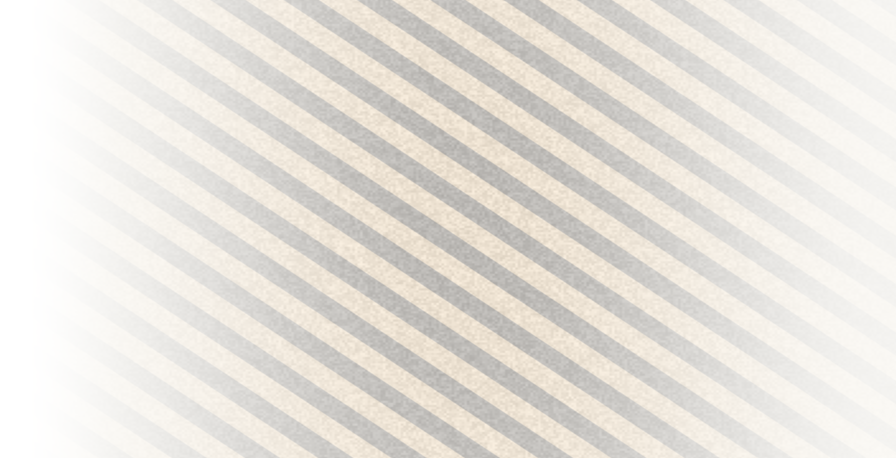
Write a Shadertoy shader that draws this pattern.

```glsl
// Grainy diagonal grey and cream stripes fading to white at the sides

float hash(vec2 p) {
    vec3 q = fract(vec3(p.xyx) * 0.1031);
    q += dot(q, q.yzx + 33.33);
    return fract((q.x + q.y) * q.z);
}

float valueNoise(vec2 p) {
    vec2 cell = floor(p);
    vec2 f = fract(p);
    f = f * f * (3.0 - 2.0 * f);
    float low = mix(hash(cell), hash(cell + vec2(1.0, 0.0)), f.x);
    float high = mix(hash(cell + vec2(0.0, 1.0)), hash(cell + vec2(1.0, 1.0)), f.x);
    return mix(low, high, f.y);
}

// 1 inside the grey bands, which descend to the right
float stripeMask(vec2 p) {
    float phase = (p.x - (1.0 - p.y) / 0.66 - 0.658) / 0.16;
    float offset = abs(fract(phase + 0.5) - 0.5);
    float soft = max(fwidth(phase) * 0.7, 0.012);
    return 1.0 - smoothstep(0.24 - soft, 0.24 + soft, offset);
}

// Paper grain, centred on zero
float grain(vec2 p) {
    float fine = valueNoise(p * vec2(180.0, 220.0)) - 0.5;
    float coarse = valueNoise(p * vec2(85.0, 110.0) + 37.0) - 0.5;
    return fine * 0.085 + coarse * 0.035;
}

// Ink strength: none at the left edge, faint at the right
float inkStrength(vec2 uv) {
    float left = smoothstep(0.02, 0.50, uv.x);
    float right = 1.0 - 0.88 * smoothstep(0.55, 1.0, uv.x);
    float ends = 1.0 - 0.12 * pow(abs(uv.y * 2.0 - 1.0), 2.0);
    return left * right * ends;
}

void mainImage(out vec4 fragColor, in vec2 fragCoord) {
    vec2 uv = fragCoord / iResolution.xy;
    vec2 p = fragCoord / iResolution.y;

    vec3 cream = vec3(0.925, 0.880, 0.815);
    vec3 grey = vec3(0.735, 0.725, 0.710);
    vec3 ink = mix(cream, grey, stripeMask(p)) + grain(p);

    // Pale warm paper turns pure white at the far left
    vec3 paper = mix(vec3(1.0), vec3(0.985, 0.982, 0.972), smoothstep(0.02, 0.15, uv.x));
    fragColor = vec4(mix(paper, ink, inkStrength(uv)), 1.0);
}
```
